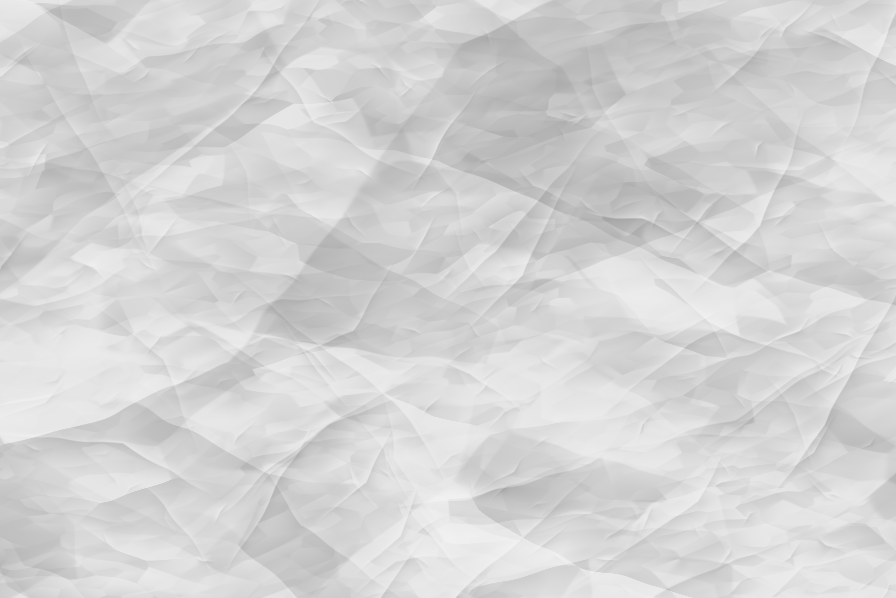
Write a Shadertoy shader that draws this texture.

```glsl
// Crumpled white plastic sheet under soft light from above.
// Hard-edged cellular facets at several scales give the creased planes,
// scattered kinked folds add lit ridges with shadow below them.

#define PAPER_TONE 0.841
#define FACET_LAYERS 5
#define FACET_SCALE 2.4
#define FACET_CONTRAST 0.066
#define FACET_FALLOFF 0.80
#define FACET_STRETCH vec2(0.52, 1.5)
#define FOLD_COUNT 230
#define FOLD_CONTRAST 0.085
#define WARP_AMOUNT 0.013
#define SHADE_DEPTH 0.072
#define HIGHLIGHT_KNEE 0.895

vec2 hash2(vec2 p) {
    vec3 q = fract(p.xyx * vec3(0.1031, 0.1030, 0.0973));
    q += dot(q, q.yzx + 33.33);
    return fract((q.xx + q.yz) * q.zy);
}

mat2 rotation(float angle) {
    float c = cos(angle), s = sin(angle);
    return mat2(c, -s, s, c);
}

// Slow layered sines, about -1 to 1
float waves(vec2 p) {
    return (sin(p.x * 1.7 + 2.1 * sin(p.y * 1.3 + 0.6))
          + sin(p.y * 2.3 + 1.7 * sin(p.x * 1.1 + 2.4))) * 0.5;
}

vec2 warp(vec2 p) {
    return p + WARP_AMOUNT * vec2(waves(p * 4.0 + 3.0), waves(p.yx * 4.5 + 8.0))
             + WARP_AMOUNT * 0.25 * vec2(waves(p * 19.0), waves(p.yx * 23.0 + 5.0));
}

// Tilted cell planes joined by a soft maximum; high sharpness gives hard creases
float facets(vec2 p, float sharpness, float seed) {
    vec2 cell = floor(p), local = p - cell;
    vec2 total = vec2(0.0);
    float nearest = 9.0;
    for (int j = -2; j <= 2; j++)
    for (int i = -2; i <= 2; i++) {
        vec2 id = cell + vec2(i, j);
        vec2 site = hash2(id + seed);
        vec2 traits = hash2(id + seed + 57.3);
        vec2 offset = vec2(i, j) + site - local;
        float d = dot(offset, offset) + 0.35 * traits.y;
        float slope = 6.283 * fract(traits.x * 7.0 + traits.y);
        float tone = (traits.x * 2.0 - 1.0) * 0.75
                   + dot(offset, vec2(cos(slope), sin(slope))) * 1.1;
        float closest = min(nearest, d);
        total = total * exp(sharpness * (closest - nearest))
              + vec2(tone, 1.0) * exp(sharpness * (closest - d));
        nearest = closest;
    }
    return total.x / total.y;
}

// Facet layers, each finer, weaker and turned another way
float crumple(vec2 p, float pixel) {
    float sum = 0.0, scale = FACET_SCALE, strength = 1.0;
    for (int n = 0; n < FACET_LAYERS; n++) {
        float k = float(n);
        float angle = 0.55 - 1.15 * mod(k, 2.0) + 0.35 * sin(k * 2.6);
        vec2 q = rotation(angle) * p * scale * FACET_STRETCH;
        float crisp = smoothstep(-0.8, 0.2, waves(p * 6.0 + k * 4.7));
        float limit = min(2.2 / (scale * pixel), 320.0);
        float sharpness = limit * mix(0.15, 1.0, crisp);
        float patches = 0.85 + 0.45 * waves(p * 5.0 + k * 9.1);
        sum += strength * patches * facets(q + k * 13.7, sharpness, k * 31.0);
        scale *= 1.9;
        strength *= FACET_FALLOFF;
    }
    return sum;
}

// Kinked, tapering folds: lit on the upper side, shaded on the lower
float folds(vec2 p, float pixel, float aspect) {
    float sum = 0.0;
    for (int n = 0; n < FOLD_COUNT; n++) {
        vec2 place = hash2(vec2(n, 3.0)) * vec2(aspect, 1.0);
        vec2 shape = hash2(vec2(n, 19.0));
        vec2 look = hash2(vec2(n, 41.0));
        float reach = mix(0.02, 0.27, pow(shape.y, 5.0));
        vec2 q = p - place;
        if (dot(q, q) > 4.0 * reach * reach + 0.01) continue;
        float angle = (look.x < 0.65 ? 0.5 : -0.75) + (shape.x - 0.5) * 1.1;
        q = rotation(angle) * q;
        float kink = (fract(look.x * 17.0) - 0.5) * reach;
        q.y += (look.y - 0.5) * 0.6 * abs(q.x - kink);
        float along = abs(q.x - kink) / (reach + kink * sign(q.x - kink) * -1.0);
        float taper = max(1.0 - along, 0.0);
        float width = (0.0025 + 0.06 * reach) * (0.15 + taper);
        float lit = exp(-max(q.y, 0.0) / width);
        float shade = -0.9 * exp(min(q.y, 0.0) / (width * 1.4));
        float side = smoothstep(-pixel, pixel, q.y);
        sum += sqrt(taper) * mix(shade, lit, side) * (0.25 + 0.75 * shape.x);
    }
    return sum;
}

void mainImage(out vec4 fragColor, in vec2 fragCoord) {
    float pixel = 1.0 / iResolution.y;
    float aspect = iResolution.x * pixel;
    vec2 uv = fragCoord * pixel;
    vec2 p = warp(uv);

    // Broad shade over the upper left, lighter toward the lower right
    vec2 hollow = (uv - vec2(0.5, 0.66)) / vec2(0.55, 0.32);
    float shade = 0.35 - exp(-dot(hollow, hollow)) + 0.3 * waves(uv * 3.0);

    float tone = PAPER_TONE + SHADE_DEPTH * shade
               + FACET_CONTRAST * crumple(p, pixel)
               + FOLD_CONTRAST * folds(p, pixel, aspect);

    // Compress highlights so that bright planes stay off pure white
    tone -= 0.6 * max(tone - HIGHLIGHT_KNEE, 0.0);
    fragColor = vec4(vec3(clamp(tone, 0.62, 0.95)), 1.0);
}
```
